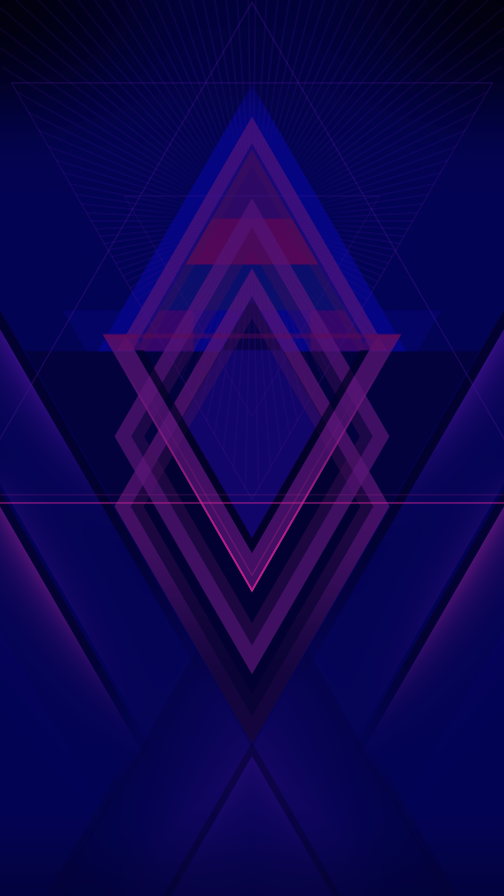
This background is drawn by a Shadertoy shader. Its source:

```glsl
const vec2 LAYOUT = vec2(4.32, 7.68);  // canvas size in layout units
const float SLOPE = 1.732;             // every diagonal runs at 60 degrees
const vec3 NAVY = vec3(0.012, 0.012, 0.325);
const vec3 INK = vec3(0.012, 0.004, 0.155);
const vec3 BLUE = vec3(0.02, 0.02, 0.55);
const vec3 INDIGO = vec3(0.065, 0.02, 0.41);
const vec3 PURPLE = vec3(0.35, 0.08, 0.46);
const vec3 VIOLET = vec3(0.28, 0.07, 0.57);
const vec3 CRIMSON = vec3(0.40, 0.03, 0.30);
const vec3 PINK = vec3(0.80, 0.13, 0.57);

// Soft-edged interval test
float band(float t, float lo, float hi, float aa) {
    return smoothstep(lo - aa, lo + aa, t) * (1.0 - smoothstep(hi - aa, hi + aa, t));
}

// Thin line around t = 0
float stroke(float t, float width, float aa) {
    return (1.0 - smoothstep(width, width + aa, abs(t))) * min(1.0, width / aa + 0.3);
}

// Light that starts at t = 0 and decays for t > 0
float glow(float t, float reach, float aa) {
    return smoothstep(-aa, aa, t) * exp(-max(t, 0.0) / reach);
}

// Depth inside a diamond; roof and keel are the diagonal coordinates
float diamond(float roof, float keel, float centre) {
    return min(roof - centre, centre - keel) + 2.04;
}

void paint(inout vec3 col, vec3 tint, float amount) {
    col = mix(col, tint, clamp(amount, 0.0, 1.0));
}

// Bright outer rim with a dimmer inner rim
void paintRing(inout vec3 col, float depth, float rim, float strength, float aa) {
    paint(col, PURPLE, strength * band(depth, 0.0, rim, aa));
    paint(col, PURPLE * 0.75, strength * 0.55 * band(depth, rim, rim + 0.19, aa));
}

vec3 backdrop(vec2 p) {
    vec3 col = NAVY * mix(0.68, 1.0, smoothstep(-0.2, 1.8, p.y));
    float corner = smoothstep(1.5, 0.0, length((p - vec2(2.16, 0.0)) * vec2(0.8, 1.0)));
    col *= 1.0 - 0.75 * corner;
    return col * (1.0 - 0.25 * smoothstep(6.9, 7.8, p.y));
}

// Glowing slanted panels at both sides and the crossing below
void paintPanels(inout vec3 col, vec2 p, float roof, float keel, float aa) {
    float upper = smoothstep(2.1, 2.9, p.y) * smoothstep(4.7, 3.0, p.y);
    float lower = smoothstep(3.8, 4.4, p.y) * smoothstep(6.6, 4.7, p.y);
    paint(col, VIOLET, 0.70 * upper * glow(keel - 6.56, 0.36, aa));
    paint(col, VIOLET, 0.26 * lower * glow(7.88 - keel, 0.35, aa));
    paint(col, PURPLE, 0.90 * lower * glow(keel - 8.08, 0.32, aa));
    paint(col, INK, 0.80 * band(keel, 6.40, 6.56, aa) * smoothstep(6.2, 4.2, p.y));
    paint(col, INK, 0.75 * band(keel, 7.94, 8.08, aa) * smoothstep(6.6, 5.4, p.y));
    paint(col, BLUE, 0.12 * glow(keel - 9.15, 0.5, aa) * smoothstep(7.7, 5.5, p.y));
    float below = smoothstep(6.35, 6.45, keel);
    paint(col, INK, 0.25 * below * glow(roof - 4.75, 0.7, aa) * smoothstep(5.4, 5.7, p.y));
    // Soft light spreading from the crossing point
    float spread = exp(-abs(p.y - 6.5 - 0.9 * p.x) * 1.3) * smoothstep(1.3, 0.0, p.x);
    paint(col, VIOLET, 0.25 * below * spread);
    paint(col, VIOLET, 0.20 * glow(roof - 6.48, 0.25, aa) * smoothstep(7.7, 6.4, p.y));
    paint(col, INK, 0.45 * band(roof, 6.36, 6.48, aa));
    paint(col, INK, 0.25 * band(roof, 4.62, 4.78, aa) * smoothstep(6.3, 7.0, p.y));
}

// Stacked flat triangles behind the rings
void paintTriangles(inout vec3 col, vec2 p, float roof, float keel, float aa) {
    float inner = smoothstep(-0.05, 0.05, diamond(roof, keel, 4.34));
    float shade = mix(0.52, 0.78, inner);
    paint(col, INK, shade * band(p.y, 3.01, 6.4, aa) * band(keel, 0.0, 6.38, aa));
    paint(col, BLUE, 0.30 * band(p.y, 2.66, 3.01, aa) * band(keel, 0.0, 5.47, aa));
    float tall = band(roof, 0.72, 9.0, aa) * band(p.y, 0.0, 3.01, aa);
    paint(col, BLUE, 0.80 * tall * smoothstep(0.4, 1.2, p.y));
    float core = band(roof, 1.28, 9.0, aa);
    paint(col, vec3(0.22, 0.04, 0.36), 0.85 * core * band(p.y, 1.2, 1.87, aa));
    paint(col, CRIMSON, 0.85 * core * band(p.y, 1.87, 2.27, aa));
    paint(col, vec3(0.05, 0.07, 0.38), 0.75 * core * band(p.y, 2.27, 2.66, aa));
    paint(col, CRIMSON, 0.5 * core * band(p.y, 2.66, 3.01, aa) * band(p.x, 0.5, 0.95, aa));
    // Hollow centre
    float hollow = band(roof, 2.55, 9.0, aa) * band(keel, 0.0, 4.62, aa);
    paint(col, INDIGO, hollow);
    paint(col, INK, 0.55 * hollow * band(p.y, 2.6, 3.0, aa));
}

// Faint fan of rays and the hairline triangles
void paintLines(inout vec3 col, vec2 p, float roof, float keel, float px) {
    vec2 ray = p - vec2(0.0, 1.9);
    float radius = length(ray);
    float turn = atan(ray.x, ray.y) * 20.0;
    float fan = stroke((fract(turn) - 0.5) * radius / 20.0, 0.003, px);
    paint(col, VIOLET, 0.22 * fan * band(keel, 0.0, 4.28, px) * smoothstep(0.5, 1.0, radius));
    paint(col, BLUE, 0.14 * fan * band(p.y, 0.0, 3.0, px) * smoothstep(2.3, 1.0, radius));
    float aa = 1.6 * px;
    paint(col, VIOLET, 0.42 * stroke(roof - 0.02, 0.006, aa) * band(p.y, 0.0, 4.31, px));
    paint(col, VIOLET, 0.30 * stroke(keel - 4.28, 0.006, aa) * band(p.y, 0.71, 4.3, px));
    paint(col, VIOLET, 0.22 * stroke(keel - 3.57, 0.006, aa) * band(p.y, 1.68, 3.6, px));
    paint(col, VIOLET, 0.38 * stroke(p.y - 0.71, 0.003, px) * band(p.x, -1.0, 2.06, px));
    paint(col, VIOLET, 0.28 * stroke(p.y - 1.68, 0.003, px) * band(p.x, -1.0, 1.09, px));
    paint(col, PINK, 0.60 * stroke(p.y - 4.31, 0.004, px));
    paint(col, PINK, 0.22 * stroke(p.y - 4.24, 0.003, px));
    float nearTip = smoothstep(2.9, 4.9, p.y);
    paint(col, PINK, 0.85 * nearTip * stroke(keel - 5.06, 0.010, aa));
    paint(col, PINK, 0.42 * nearTip * stroke(keel - 4.93, 0.005, aa));
}

void mainImage(out vec4 fragColor, in vec2 fragCoord) {
    vec2 uv = fragCoord / iResolution.xy;
    vec2 p = vec2(abs(uv.x - 0.5), 1.0 - uv.y) * LAYOUT;
    float px = LAYOUT.y / iResolution.y;
    float aa = 1.4 * px;
    float roof = p.y - SLOPE * p.x;  // constant along upward chevrons
    float keel = p.y + SLOPE * p.x;  // constant along downward chevrons

    vec3 col = backdrop(p);
    paintPanels(col, p, roof, keel, aa);
    paintTriangles(col, p, roof, keel, aa);

    // Interlaced diamonds, lowest first
    float fade = mix(0.74, 0.20, smoothstep(4.4, 5.9, p.y));
    paintRing(col, diamond(roof, keel, 4.34), 0.24, fade, aa);
    paintRing(col, diamond(roof, keel, 3.74), 0.25, 0.70, aa);
    float top = diamond(roof, keel, 3.04);
    paintRing(col, top, 0.23, 0.66 * band(p.y, 0.0, 3.01, px), aa);

    // Front chevron with its flat lid
    float lidded = band(p.y, 2.87, 9.0, px);
    paint(col, PURPLE, 0.74 * lidded * band(keel, 4.74, 5.08, aa));
    paint(col, INK, 0.75 * band(p.y, 3.0, 9.0, px) * band(keel, 4.61, 4.74, aa));
    paint(col, CRIMSON, 0.35 * band(p.y, 2.87, 3.0, px) * band(keel, 4.6, 5.08, aa));
    paint(col, CRIMSON, 0.40 * band(p.y, 2.86, 2.90, px) * band(keel, 0.0, 5.08, aa));
    paintLines(col, p, roof, keel, px);

    fragColor = vec4(col, 1.0);
}
```
